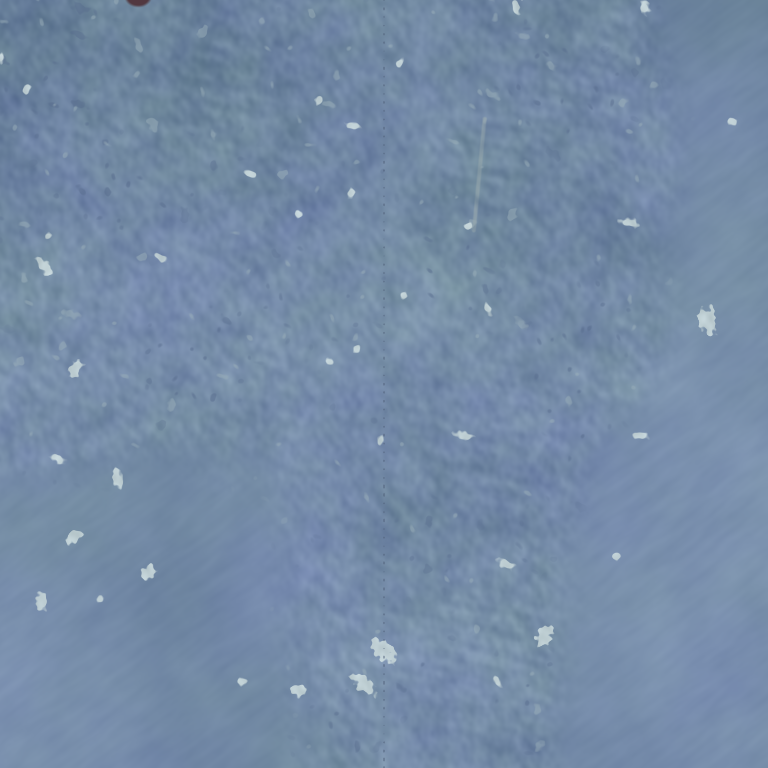
This texture is drawn by a WebGL 2 fragment shader. Its source:

```glsl
#version 300 es
precision highp float;

uniform vec2 u_resolution;
out vec4 fragColor;

vec2 hash2(vec2 p) {
  vec3 q = fract(p.xyx * vec3(0.1031, 0.1030, 0.0973));
  q += dot(q, q.yzx + 33.33);
  return fract((q.xx + q.yz) * q.zy);
}

mat2 rotation(float angle) {
  float c = cos(angle), s = sin(angle);
  return mat2(c, -s, s, c);
}

float cornerSlope(vec2 cell, vec2 offset) {
  float angle = 6.2832 * hash2(cell).x;
  return dot(vec2(cos(angle), sin(angle)), offset);
}

float gradientNoise(vec2 p) {
  vec2 i = floor(p), f = fract(p);
  vec2 u = f * f * f * (f * (f * 6.0 - 15.0) + 10.0);
  vec2 e = vec2(0.0, 1.0);
  float low = mix(cornerSlope(i, f), cornerSlope(i + e.yx, f - e.yx), u.x);
  float high = mix(cornerSlope(i + e.xy, f - e.xy), cornerSlope(i + e.yy, f - e.yy), u.x);
  return mix(low, high, u.y);
}

float fbm(vec2 p) {
  float sum = 0.0, amplitude = 1.0;
  for (int i = 0; i < 4; i++) {
    sum += amplitude * gradientNoise(p);
    p = rotation(0.6) * p * 2.03 + 17.3;
    amplitude *= 0.55;
  }
  return sum;
}

// Coverage of ragged, randomly turned flecks, at most one per cell
float flecks(vec2 p, float cells, float density, float size, float seed) {
  float cover = 0.0;
  float ragged = 1.0 + 0.9 * gradientNoise(p * 130.0 + seed);
  float soft = max(0.0014, 0.7 / u_resolution.y);
  vec2 home = floor(p * cells);
  for (int j = -1; j <= 1; j++) {
    for (int i = -1; i <= 1; i++) {
      vec2 cell = home + vec2(i, j);
      vec2 place = hash2(cell + seed);
      vec2 form = hash2(cell + seed + 57.3);
      float present = step(hash2(cell + seed + 91.7).x, density);
      vec2 d = rotation(form.x * 3.1416) * (p - (cell + place) / cells);
      d.x /= 1.0 + 1.3 * form.x;
      float radius = size * mix(0.35, 1.0, pow(form.y, 4.0));
      float edge = length(d) - radius * ragged;
      cover = max(cover, present * (1.0 - smoothstep(-soft, soft, edge)));
    }
  }
  return cover;
}

void main() {
  vec2 uv = gl_FragCoord.xy / u_resolution;
  float broad = fbm(uv * 3.0 + 4.7);

  // Worn area, bounded by smoother paint at the right and the lower left
  float border = 0.74 + 0.13 * smoothstep(0.25, 0.65, uv.y) + 0.05 * broad;
  float rightSide = smoothstep(border - 0.03, border + 0.03, uv.x);
  float lowerLeft = (1.0 - smoothstep(0.3, 0.45, uv.x + 0.08 * broad))
                  * (1.0 - smoothstep(0.33, 0.43, uv.y + 0.08 * broad));
  float worn = (1.0 - rightSide) * (1.0 - lowerLeft);

  // Grain slants down across the worn area, strokes rise across the smooth one
  vec2 slant = rotation(-0.9) * uv;
  vec2 rise = rotation(0.65) * uv;
  float grain = gradientNoise(slant * vec2(42.0, 85.0))
              + 0.6 * gradientNoise(uv * vec2(115.0, 75.0) + 31.0);
  float strokes = gradientNoise(rise * vec2(16.0, 75.0) + 8.0)
                + 0.5 * gradientNoise(rise * vec2(40.0, 140.0));
  float scrapes = gradientNoise(rotation(-0.2) * uv * vec2(9.0, 80.0))
                * smoothstep(0.0, 0.4, gradientNoise(uv * 4.0 + 12.0));
  float mottle = fbm(uv * 17.0 + 2.0);

  float shade = 0.055 * broad + 0.012 - 0.035 * smoothstep(0.3, 1.0, uv.y);
  shade += worn * (0.055 * grain + 0.045 * mottle + 0.05 * scrapes);
  shade += (1.0 - worn) * (0.022 * strokes + 0.012 * mottle);

  // Hue drifts between violet blue and grey green
  float hue = 0.9 * fbm(uv * 4.0 + 21.0) + worn * 0.7 * gradientNoise(slant * 30.0 + 5.0);
  hue += 0.35 * smoothstep(0.6, 1.0, uv.y);
  vec3 color = vec3(0.452, 0.541, 0.652) + shade * vec3(1.0, 1.0, 0.85);
  color += hue * vec3(0.004, 0.018, -0.028);

  // Dark pits and dim pale specks
  float cluster = worn * smoothstep(-0.15, 0.35, gradientNoise(uv * 6.0 + 40.0));
  color = mix(color, vec3(0.34, 0.42, 0.55), 0.5 * cluster * flecks(uv, 34.0, 0.5, 0.006, 13.0));
  color = mix(color, vec3(0.61, 0.69, 0.73), 0.5 * worn * flecks(uv, 24.0, 0.25, 0.006, 29.0));

  // Bright chips
  float chips = flecks(uv, 9.0, 0.4, 0.011, 71.0);
  color = mix(color, vec3(0.78, 0.84, 0.85) + 0.08 * grain, 0.9 * chips);

  // Pale scratch
  vec2 along = vec2(0.014, 0.145), fromEnd = uv - vec2(0.617, 0.70);
  float t = clamp(dot(fromEnd, along) / dot(along, along), 0.0, 1.0);
  float scratch = 1.0 - smoothstep(0.001, 0.004, length(fromEnd - t * along));
  color = mix(color, vec3(0.61, 0.67, 0.68), scratch * (0.45 + 0.3 * grain));

  // Fine broken seam
  float seam = 1.0 - smoothstep(0.0004, 0.0016, abs(uv.x - 0.5));
  float dashes = smoothstep(0.3, 0.5, abs(fract(uv.y * 90.0) - 0.5) + 0.2 * grain);
  color = mix(color, vec3(0.3, 0.36, 0.46), 0.5 * seam * dashes);

  // Rust stain at the upper edge
  float stain = length((uv - vec2(0.18, 1.004)) * vec2(1.0, 1.3));
  color = mix(color, vec3(0.32, 0.22, 0.25), 1.0 - smoothstep(0.013, 0.019, stain));

  fragColor = vec4(color, 1.0);
}
```
